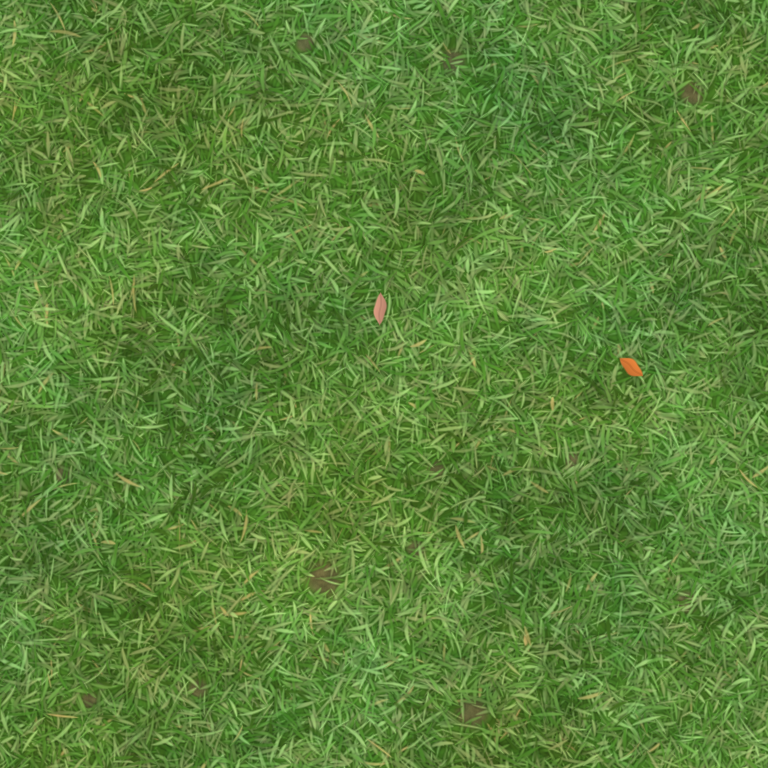
Reproduce this texture procedurally as a three.js fragment shader.

```glsl
// A short lawn seen from above: layers of thin soft blades over dark ground.
// Each layer is a jittered grid with one blade per cell; layered sines steer
// clump direction and tone, and sparse cells open bare spots. Two leaves lie on top.

#define LAYERS 13
#define GRID 40.0
#define BLADE_HALF_WIDTH 0.0019
#define EDGE_SOFTNESS 0.0018
#define SHADOW 0.13
#define GAIN 1.12
#define CONTRAST 1.06
#define PATCHINESS 0.16
#define BROAD_DRIFT 0.10
#define CLUMP_DRIFT 0.10
#define BARE_GRID 6.0
#define BARE_CHANCE 0.25

varying vec2 vUv;

const vec3 SOIL     = vec3(0.36, 0.34, 0.23);
const vec3 SHADE    = vec3(0.23, 0.36, 0.11);
const vec3 DEEP     = vec3(0.29, 0.48, 0.16);
const vec3 OLIVE    = vec3(0.38, 0.50, 0.25);
const vec3 GRASS    = vec3(0.40, 0.58, 0.26);
const vec3 DRY      = vec3(0.51, 0.60, 0.35);
const vec3 BRIGHT   = vec3(0.54, 0.69, 0.39);
const vec3 STRAW    = vec3(0.63, 0.62, 0.36);
const vec3 MEAN     = vec3(0.40, 0.55, 0.26);
const vec3 PINK     = vec3(0.79, 0.57, 0.47);
const vec3 ORANGE   = vec3(0.84, 0.48, 0.22);

vec4 hash4(vec2 p) {
  vec4 q = fract(p.xyxy * vec4(0.1031, 0.1030, 0.0973, 0.1099));
  q += dot(q, q.wzxy + 33.33);
  return fract((q.xxyz + q.yzzw) * q.zywx);
}

// Smooth irregular field in about -1..1
float waves(vec2 p) {
  float sum = 0.0, amp = 0.5;
  for (int i = 0; i < 4; i++) {
    sum += amp * sin(p.x + 1.7 * sin(p.y * 0.8 + 1.3)) * cos(p.y - 1.1 * sin(p.x * 0.7));
    p = mat2(0.8, 0.6, -0.6, 0.8) * p * 1.9 + 2.7;
    amp *= 0.6;
  }
  return sum;
}

// Sparse round spots of thin grass, each kept inside its own cell
float bareSpot(vec2 p) {
  vec2 cell = floor(p * BARE_GRID);
  vec4 rnd = hash4(cell + 71.0);
  float d = length(fract(p * BARE_GRID) - mix(vec2(0.25), vec2(0.75), rnd.xy));
  float radius = mix(0.08, 0.20, rnd.w);
  return step(rnd.z, BARE_CHANCE) * (1.0 - smoothstep(0.4 * radius, radius, d));
}

// Blade colour for a tone of 0..1, split by area share
vec3 bladeColor(float tone) {
  vec3 c = mix(SHADE, DEEP, step(0.05, tone));
  c = mix(c, OLIVE, step(0.24, tone));
  c = mix(c, GRASS, step(0.39, tone));
  c = mix(c, DRY, step(0.67, tone));
  c = mix(c, BRIGHT, step(0.81, tone));
  return mix(c, STRAW, step(0.985, tone));
}

vec2 turn(vec2 p, float angle) {
  float c = cos(angle), s = sin(angle);
  return vec2(c * p.x + s * p.y, c * p.y - s * p.x);
}

// One slightly curved, tapered, translucent blade with a soft shadow around it
void drawBlade(inout vec3 col, vec2 p, vec2 root, float halfLen, vec4 rnd, float tone) {
  float clump = 2.2 * waves(root * 17.0);
  vec2 q = turn(p - root, clump + (rnd.x - 0.5) * 3.0);
  float along = q.x / halfLen;
  if (abs(along) > 1.0) return;
  float side = q.y + (rnd.y - 0.5) * 0.35 * halfLen * along * along;
  float halfWidth = BLADE_HALF_WIDTH * mix(0.55, 1.35, rnd.z);
  float taper = 1.0 - along * along;
  float edge = abs(side) - halfWidth * taper;
  col *= 1.0 - SHADOW * taper * (1.0 - smoothstep(0.0, 0.004, edge));
  float body = 1.0 - smoothstep(-EDGE_SOFTNESS, EDGE_SOFTNESS, edge);
  float opacity = mix(0.6, 1.0, fract(rnd.z * 7.0)) * smoothstep(0.0, 0.45, taper);
  vec3 tint = bladeColor(tone) * (1.0 + 0.08 * along);
  col = mix(col, tint, body * opacity);
}

void drawLeaf(inout vec3 col, vec2 p, vec2 center, float angle, vec2 size, vec3 tint) {
  vec2 q = turn(p - center, angle) / size;
  q.y += 0.1 * sin(q.x * 5.0);
  float d = abs(q.y) - (1.0 - q.x * q.x);
  float shadow = 1.0 - smoothstep(-0.2, 0.7, d + 0.15 * q.x);
  col = mix(col, SHADE * 0.8, 0.4 * shadow);
  float vein = 1.0 - smoothstep(0.05, 0.25, abs(q.y));
  vec3 leaf = tint * (1.0 + 0.1 * q.y - 0.08 * vein);
  col = mix(col, leaf, 1.0 - smoothstep(-0.2, 0.2, d));
}

void main() {
  vec2 p = vUv;
  float patchTone = waves(p * 9.0 + 4.0);
  float clumpTone = waves(p * 38.0 + 1.0);

  // Ground between the blades
  vec3 col = mix(SHADE * 0.95, DEEP, 0.5 + 0.5 * waves(p * 90.0));
  col = mix(col, SOIL * (1.0 + 0.2 * waves(p * 160.0)), 0.8 * bareSpot(p));

  // Blades, lowest layer first
  for (int i = 0; i < LAYERS; i++) {
    vec2 shift = hash4(vec2(float(i) + 3.0, 19.0)).xy;
    vec2 cell = floor(p * GRID + shift);
    for (int y = -1; y <= 1; y++) {
      for (int x = -1; x <= 1; x++) {
        vec2 id = cell + vec2(float(x), float(y));
        vec4 place = hash4(id + float(i) * 57.0 + 11.0);
        vec2 root = (id + place.xy - shift) / GRID;
        float halfLen = mix(0.35, 0.98, place.z) / GRID;
        if (distance(p, root) > halfLen) continue;
        if (place.w < 0.85 * bareSpot(root)) continue;
        vec4 rnd = hash4(id + float(i) * 31.0 + 203.0);
        float tone = rnd.w + PATCHINESS * patchTone * (1.0 - rnd.w);
        drawBlade(col, p, root, halfLen, rnd, tone);
      }
    }
  }

  // Overall levels, then broad and clump-sized drift of tone and hue
  col = MEAN + (col * GAIN - MEAN) * CONTRAST;
  col *= 1.0 + BROAD_DRIFT * patchTone + CLUMP_DRIFT * clumpTone;
  col *= 1.0 + vec3(0.09, 0.01, -0.05) * waves(p * 6.0 + 8.0);
  col *= 1.0 + vec3(0.09, 0.0, 0.03) * waves(p * 55.0 + 5.0);

  // Fallen leaves
  drawLeaf(col, p, vec2(0.495, 0.598), 1.5, vec2(0.021, 0.008), PINK);
  drawLeaf(col, p, vec2(0.822, 0.522), -0.7, vec2(0.019, 0.009), ORANGE);
  gl_FragColor = vec4(clamp(col, 0.0, 1.0), 1.0);
}
```
